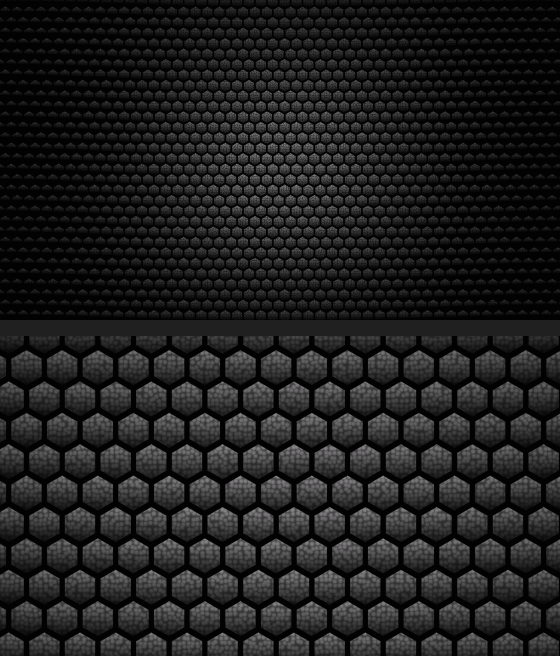
Top, the full canvas; bottom, a detail of the centre.
This pattern is drawn by a Shadertoy shader. Its source:

```glsl
// Dark mesh of shaded hexagonal studs with a soft glow at the centre.

const float PITCH = 0.03715;     // stud spacing, in canvas heights
const float ROW_STEP = 0.88;     // row spacing, in stud spacings
const float STUD_RADIUS = 0.425; // centre to flat side
const vec3 GROOVE = vec3(0.008);

vec2 hash2(vec2 cell) {
    vec3 h = fract(cell.xyx * vec3(0.1031, 0.1030, 0.0973));
    h += dot(h, h.yzx + 33.33);
    return fract((h.xx + h.yz) * h.zy);
}

// Distance to the nearest scattered point.
float cellular(vec2 p) {
    vec2 cell = floor(p), local = fract(p);
    float nearest = 2.0;
    for (int y = -1; y <= 1; y++) {
        for (int x = -1; x <= 1; x++) {
            vec2 corner = vec2(x, y);
            vec2 point = corner + 0.2 + 0.6 * hash2(cell + corner);
            nearest = min(nearest, length(point - local));
        }
    }
    return nearest;
}

// Offset from the closest centre of a staggered lattice.
vec2 staggeredCell(vec2 p, float rowStep) {
    vec2 period = vec2(1.0, 2.0 * rowStep);
    vec2 even = p - period * round(p / period);
    vec2 shifted = p - 0.5 * period;
    vec2 odd = shifted - period * round(shifted / period);
    return dot(even, even) < dot(odd, odd) ? even : odd;
}

// Signed distance bound of a hexagon with its point upward.
float hexagon(vec2 p, float radius) {
    p = abs(p);
    return max(p.x, dot(p, vec2(0.5, 0.866))) - radius;
}

// Vertical gradient: bright tip, fading to black after a given reach.
float studShade(float y, float radius, float reach) {
    float apex = radius / 0.866;
    float down = (apex - y) / (2.0 * apex);
    return clamp(1.0 - down / reach, 0.0, 1.0);
}

void mainImage(out vec4 fragColor, in vec2 fragCoord) {
    vec2 p = (fragCoord - 0.5 * iResolution.xy) / iResolution.y;
    vec2 grid = (p - vec2(-0.004, 0.003)) / PITCH;
    float edge = 0.7 / (iResolution.y * PITCH);

    // Stud shape
    vec2 local = staggeredCell(grid, ROW_STEP);
    float stud = 1.0 - smoothstep(-edge, edge, hexagon(local, STUD_RADIUS));

    // Light falls off from the centre, leaving only the tips at the sides
    vec2 lit = p - vec2(0.0, -0.01);
    float glow = exp(-5.5 * dot(lit, lit * vec2(1.0, 1.5)));
    float tip = 0.16 + 0.27 * glow;
    float distance = length(lit * vec2(1.0, 0.8));
    float reach = mix(1.25, 0.42, smoothstep(0.0, 0.95, distance));

    // Fine stippled surface
    float dots = 1.0 - smoothstep(0.15, 0.75, cellular(grid * 7.5));
    float grain = mix(0.7, 1.3, dots);

    float light = tip * studShade(local.y, STUD_RADIUS, reach) * grain;
    vec3 color = GROOVE + stud * light * vec3(1.0, 0.985, 1.0);
    fragColor = vec4(color, 1.0);
}
```
